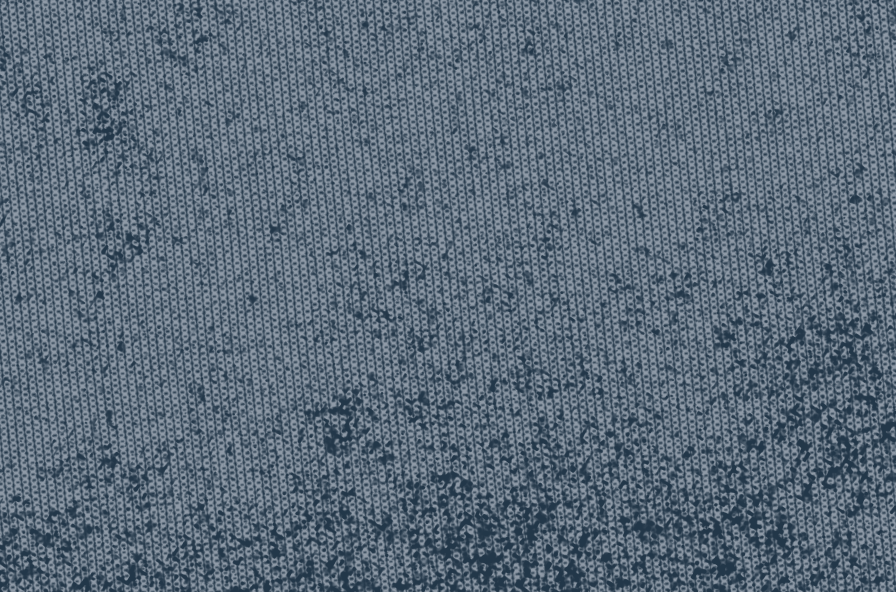
This texture is drawn by a Shadertoy shader. Its source:

```glsl
// Worn knit cloth: slightly leaning columns of small pierced loops, pale on dark blue.
// Each loop is a scalloped band with a level, wandering hole; layered value noise
// eats away the pale thread in fine specks, mostly lower right and upper left.

const float COLUMNS = 108.0;    // loops across the canvas
const float ROWS = 96.0;        // loops down the canvas
const float LEAN = 0.1;         // sideways drift of a column per unit height
const float SOFTNESS = 0.28;    // edge softness of the thread, in row heights
const float TAU = 6.2831853;
const vec3 THREAD = vec3(0.56, 0.605, 0.655);
const vec3 GROUND = vec3(0.135, 0.215, 0.285);

float hash(vec2 p) {
    vec3 q = fract(vec3(p.xyx) * 0.1031);
    q += dot(q, q.yzx + 33.33);
    return fract((q.x + q.y) * q.z);
}

float noise(vec2 p) {
    vec2 i = floor(p), f = fract(p);
    f = f * f * (3.0 - 2.0 * f);
    return mix(mix(hash(i), hash(i + vec2(1, 0)), f.x),
               mix(hash(i + vec2(0, 1)), hash(i + vec2(1, 1)), f.x), f.y);
}

float fbm(vec2 p) {
    float sum = 0.0, gain = 0.5;
    for (int i = 0; i < 5; i++) {
        sum += gain * noise(p);
        p = mat2(1.6, 1.2, -1.2, 1.6) * p + 17.3;
        gain *= 0.5;
    }
    return sum;
}

float segment(vec2 p, vec2 a, vec2 b) {
    vec2 pa = p - a, ba = b - a;
    return length(pa - ba * clamp(dot(pa, ba) / dot(ba, ba), 0.0, 1.0));
}

float blob(vec2 p, vec2 center, vec2 radius) {
    vec2 d = (p - center) / radius;
    return exp(-dot(d, d));
}

// Signed distance to the thread of one loop, in row heights
float loopDistance(vec2 p, float halfWidth, vec2 holeCenter, float holeRadius) {
    float band = abs(p.x) - halfWidth + 0.08 * cos(TAU * (p.y - 0.5));
    float hole = segment(p - holeCenter, vec2(-0.1, 0.0), vec2(0.1, 0.0)) - holeRadius;
    return max(band, -hole);
}

// Share of thread lost around a place on the cloth, uv in 0..1
float wearAmount(vec2 uv, float aspect) {
    vec2 p = uv * vec2(aspect, 1.0);
    float clouds = fbm(p * vec2(7.0, 4.5) + 3.7) - 0.48;
    float flecks = fbm(p * 26.0 + 41.0) - 0.48;
    float lower = 1.0 - smoothstep(0.0, 0.65, uv.y - 0.4 * (uv.x - 0.5));
    float upper = blob(uv, vec2(0.12, 0.80), vec2(0.035, 0.13))
                + blob(uv, vec2(0.21, 0.95), vec2(0.03, 0.10))
                + 0.8 * blob(uv, vec2(0.16, 0.61), vec2(0.07, 0.06));
    return 0.20 + 0.26 * clouds + 0.36 * flecks + 0.22 * lower + 0.22 * upper;
}

void mainImage(out vec4 fragColor, in vec2 fragCoord) {
    vec2 uv = fragCoord / iResolution.xy;
    float aspect = iResolution.x / iResolution.y;
    vec2 p = uv * vec2(aspect, 1.0);

    // Leaning grid of loops, with a gentle waver in the columns
    vec2 cloth = vec2(p.x + LEAN * p.y, p.y - LEAN * p.x);
    cloth.x += 0.003 * (noise(p * 5.0) - 0.5);
    vec2 grid = cloth * vec2(COLUMNS / aspect, ROWS);
    vec2 cell = floor(grid);
    vec2 local = fract(grid) - 0.5;
    local.x *= ROWS * aspect / COLUMNS;

    // Loops vary in width and in the size and place of the hole
    float blur = max(SOFTNESS, 0.6 * ROWS / iResolution.y);
    float halfWidth = 0.53 + 0.10 * (hash(cell) - 0.5);
    float holeRadius = 0.17 + 0.12 * (hash(cell + 71.0) - 0.5);
    vec2 holeCenter = vec2(0.24, 0.18) * (vec2(hash(cell + 23.0), hash(cell + 47.0)) - 0.5);
    float d = loopDistance(local, halfWidth, holeCenter, holeRadius);
    float thread = 1.0 - smoothstep(-blur, blur, d);

    // Wear removes irregular specks smaller than a loop
    float wear = wearAmount(uv, aspect);
    vec2 speck = mat2(0.8, 0.6, -0.6, 0.8) * cloth * ROWS;
    float grain = mix(noise(speck * 1.75 + 9.0), noise(speck * 0.9 + 57.0), 0.22);
    thread *= smoothstep(wear - 0.2, wear + 0.18, grain);

    fragColor = vec4(mix(GROUND, THREAD, thread), 1.0);
}
```
